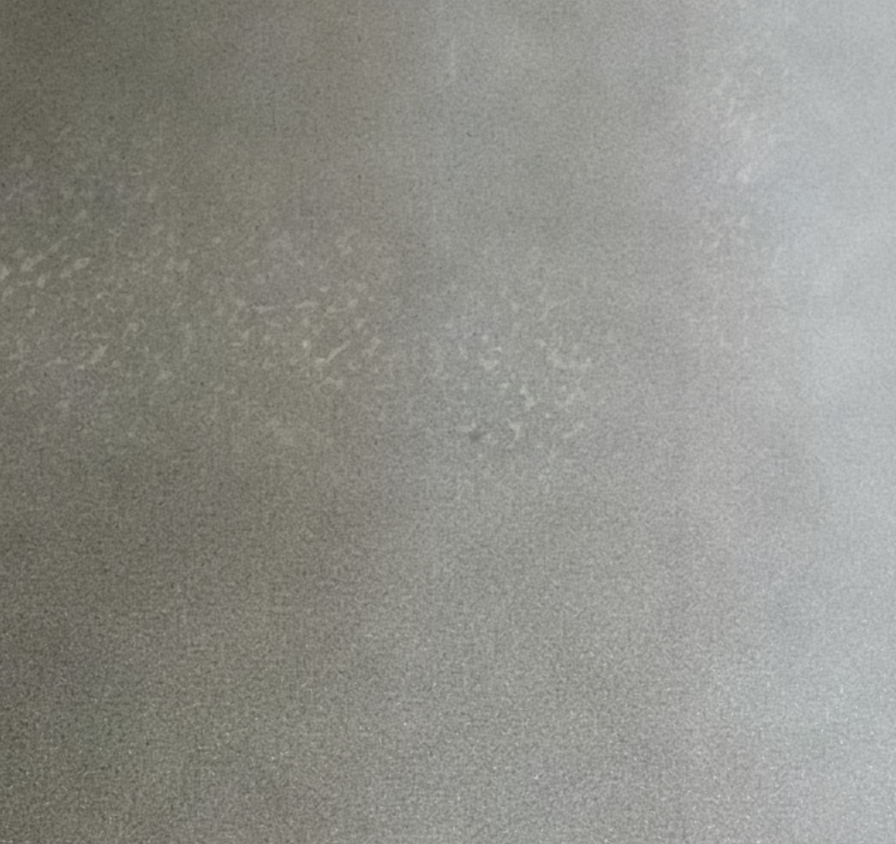
Reproduce this texture procedurally as a Shadertoy shader.

```glsl
// Worn grey metal sheet: soft warm-to-cool sheen, fine grain and pale flecks.

vec2 hashGradient(vec2 cell) {
    vec3 q = fract(cell.xyx * vec3(0.1031, 0.1030, 0.0973));
    q += dot(q, q.yzx + 33.33);
    return fract((q.xx + q.yz) * q.zy) * 2.0 - 1.0;
}

float gradientNoise(vec2 p) {
    vec2 i = floor(p), f = fract(p);
    vec2 u = f * f * f * (f * (f * 6.0 - 15.0) + 10.0);
    vec2 e = vec2(0.0, 1.0);
    float low = mix(dot(hashGradient(i), f),
                    dot(hashGradient(i + e.yx), f - e.yx), u.x);
    float high = mix(dot(hashGradient(i + e.xy), f - e.xy),
                     dot(hashGradient(i + e.yy), f - e.yy), u.x);
    return mix(low, high, u.y);
}

float clouds(vec2 p) {
    float sum = 0.0, amp = 0.5;
    for (int k = 0; k < 4; k++) {
        sum += amp * gradientNoise(p);
        p = mat2(1.6, 1.2, -1.2, 1.6) * p + 17.3;
        amp *= 0.5;
    }
    return sum;
}

// Soft elliptical mask, 1 at the centre
float patchMask(vec2 uv, vec2 centre, vec2 radius) {
    vec2 d = (uv - centre) / radius;
    return exp(-dot(d, d));
}

// Sheen colour from the dark left (0) to the bright right (1)
vec3 sheen(float t) {
    vec3 c = mix(vec3(0.440, 0.430, 0.388), vec3(0.515, 0.505, 0.465), smoothstep(0.0, 0.42, t));
    c = mix(c, vec3(0.578, 0.578, 0.553), smoothstep(0.36, 0.58, t));
    c = mix(c, vec3(0.638, 0.637, 0.632), smoothstep(0.54, 0.78, t));
    return mix(c, vec3(0.698, 0.710, 0.712), smoothstep(0.75, 0.94, t));
}

void mainImage(out vec4 fragColor, in vec2 fragCoord) {
    vec2 uv = fragCoord / iResolution.xy;
    vec2 p = fragCoord / iResolution.y;

    // Broad light, leaning left toward the bottom
    float t = uv.x + 0.16 * clouds(p * 3.0 + 5.0);
    t += 0.12 * patchMask(uv, vec2(0.42, 0.0), vec2(0.25, 0.35));
    t -= 0.07 * patchMask(uv, vec2(0.95, 0.0), vec2(0.3, 0.25));
    vec3 color = sheen(t);
    color -= 0.045 * patchMask(uv, vec2(0.0, 1.0), vec2(0.28, 0.3));
    color -= 0.030 * patchMask(uv, vec2(0.18, 0.38), vec2(0.2, 0.12));
    color -= 0.020 * patchMask(uv, vec2(0.0, 0.15), vec2(0.12, 0.2));
    color += 0.025 * patchMask(uv, vec2(0.12, 0.6), vec2(0.25, 0.12));
    color += 0.030 * patchMask(uv, vec2(0.95, 0.62), vec2(0.13, 0.2));

    // Faint upright tone steps
    float wobble = 0.012 * gradientNoise(vec2(uv.y * 5.0, 3.0));
    float middleStep = smoothstep(0.465, 0.49, uv.x + wobble) * (1.0 - smoothstep(0.49, 0.64, uv.x));
    color += vec3(0.006, 0.008, 0.018) * middleStep * smoothstep(0.2, 0.5, uv.y);
    color += 0.018 * smoothstep(0.76, 0.775, uv.x + wobble) * (1.0 - smoothstep(0.775, 0.9, uv.x));

    // Mottling with bluish and greenish stains
    color += 0.065 * clouds(p * vec2(7.0, 9.0) + 23.0);
    color += 0.045 * clouds(p * 24.0 + 47.0);
    color += vec3(-0.008, 0.005, 0.0) * smoothstep(0.0, 0.3, clouds(p * 4.0 + 31.0));
    color += vec3(-0.005, -0.003, 0.010) * smoothstep(0.0, 0.35, clouds(p * 7.0 + 71.0));

    // Pale flecks, short and slanted, gathered in worn zones
    float worn = patchMask(uv, vec2(0.08, 0.64), vec2(0.2, 0.2));
    worn = max(worn, patchMask(uv, vec2(0.34, 0.60), vec2(0.17, 0.14)));
    worn = max(worn, patchMask(uv, vec2(0.58, 0.55), vec2(0.12, 0.14)));
    worn = max(worn, 0.6 * patchMask(uv, vec2(0.82, 0.8), vec2(0.07, 0.3)));
    vec2 bent = p + 0.005 * vec2(gradientNoise(p * 60.0), gradientNoise(p * 60.0 + 40.0));
    vec2 slanted = mat2(0.8, -0.6, 0.6, 0.8) * bent;
    float large = gradientNoise(slanted * vec2(58.0, 90.0) + 9.0);
    float small = gradientNoise(bent * vec2(115.0, 100.0) + 63.0);
    float fleck = smoothstep(0.06, 0.42, large + 0.3 * gradientNoise(p * 20.0));
    fleck += 0.7 * smoothstep(0.1, 0.45, small);
    color += vec3(0.085, 0.085, 0.080) * fleck * worn;

    // Fine grain, stronger near the bottom and calmer on the right
    float rough = mix(0.100, 0.054, smoothstep(0.0, 0.8, uv.y));
    rough *= 1.0 - 0.3 * smoothstep(0.7, 1.0, uv.x);
    float grain = gradientNoise(p * 247.0 + 0.3) + 0.75 * gradientNoise(p * vec2(135.0, 160.0) + 13.0);
    color += 1.35 * rough * grain;

    // Bright glints low down and dark pits
    float glint = smoothstep(0.22, 0.55, gradientNoise(p * 172.0 + 57.0));
    color += 0.11 * glint * (1.0 - smoothstep(0.05, 0.6, uv.y));
    float pit = smoothstep(0.24, 0.55, gradientNoise(p * 140.0 + 91.0));
    color -= 0.06 * pit * (1.0 - smoothstep(0.5, 0.95, uv.x));

    // One dark pit and one pale scratch
    color -= 0.10 * patchMask(uv, vec2(0.53, 0.481), vec2(0.006));
    color += 0.045 * patchMask(uv, vec2(0.505, 0.93), vec2(0.004, 0.025));

    fragColor = vec4(clamp(color, 0.0, 1.0), 1.0);
}
```
